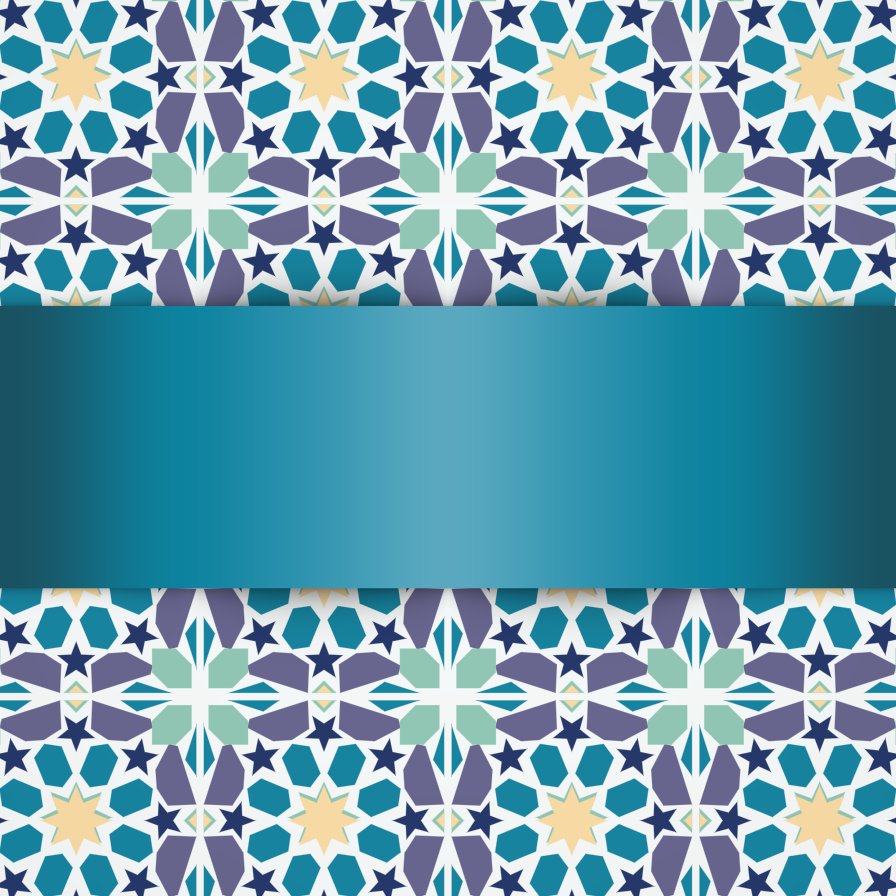
Reproduce this background procedurally as a WebGL 2 fragment shader.

```glsl
#version 300 es
precision highp float;
// Star-and-rosette mosaic of square tiles, crossed by a glossy teal band.

uniform vec2 u_resolution;
out vec4 fragColor;

const float PI = 3.14159265;
const float HALF_TILE = 0.1383;

// Signed distance to the line a-b, negative on its right-hand side
float edge(vec2 p, vec2 a, vec2 b) {
    vec2 d = normalize(b - a);
    return dot(p - a, vec2(-d.y, d.x));
}

// Star with its first tip on the x axis
float star(vec2 p, float tips, float outer, float inner) {
    float sector = PI / tips;
    float angle = abs(mod(atan(p.y, p.x) + sector, 2.0 * sector) - sector);
    vec2 q = length(p) * vec2(cos(angle), sin(angle));
    return edge(q, inner * vec2(cos(sector), sin(sector)), vec2(outer, 0.0));
}

// Long hexagon pointing along the given angle
float hexagon(vec2 p, float angle, float halfWidth, float reach, float slope) {
    vec2 axis = vec2(cos(angle), sin(angle));
    float u = abs(dot(p, axis));
    float v = abs(dot(p, vec2(-axis.y, axis.x)));
    return max(v - halfWidth, (u + slope * v - reach) / length(vec2(1.0, slope)));
}

// Large piece beside each small star
float shield(vec2 p) {
    float d = edge(p, vec2(0.97, 0.13), vec2(0.74, 0.12));
    d = max(d, edge(p, vec2(0.74, 0.12), vec2(0.65, 0.26)));
    d = max(d, edge(p, vec2(0.65, 0.26), vec2(0.64, 0.41)));
    d = max(d, edge(p, vec2(0.64, 0.41), vec2(0.75, 0.62)));
    d = max(d, edge(p, vec2(0.75, 0.62), vec2(0.82, 0.60)));
    return max(d, edge(p, vec2(0.82, 0.60), vec2(0.97, 0.13)));
}

// Thin triangle beside the tile border
float sliver(vec2 p) {
    float d = edge(p, vec2(0.97, 0.36), vec2(0.88, 0.49));
    return max(max(d, edge(p, vec2(0.88, 0.49), vec2(0.97, 0.77))), p.x - 0.97);
}

// Smooth coverage of a distance given in tile units
float fill(float d) {
    float w = 0.8 / (min(u_resolution.x, u_resolution.y) * HALF_TILE);
    return smoothstep(w, -w, d);
}

vec3 mosaic(vec2 uv) {
    vec3 teal = vec3(0.09, 0.52, 0.63);
    vec3 navy = vec3(0.15, 0.22, 0.42);
    vec3 purple = vec3(0.41, 0.40, 0.56);
    vec3 mint = vec3(0.57, 0.78, 0.71);
    vec3 cream = vec3(0.98, 0.86, 0.65);

    // Fold the tile to one octant, then to half of it for the star ring
    vec2 tile = mod((uv - vec2(0.085, 0.914)) / HALF_TILE + 1.0, 2.0) - 1.0;
    vec2 p = abs(tile);
    p = vec2(max(p.x, p.y), min(p.x, p.y));
    float angle = PI / 8.0 - abs(PI / 8.0 - atan(p.y, p.x));
    vec2 ring = length(p) * vec2(cos(angle), sin(angle));

    vec3 color = vec3(0.965, 0.975, 0.975);
    color = mix(color, purple, fill(shield(p)));
    color = mix(color, teal, fill(sliver(p)));
    color = mix(color, mint, fill(hexagon(p - 0.772, PI / 4.0, 0.136, 0.226, 1.0)));

    // Petals and small stars circling the tile centre
    vec2 petal = ring - 0.48 * vec2(cos(PI / 8.0), sin(PI / 8.0));
    color = mix(color, teal, fill(hexagon(petal, PI / 8.0, 0.12, 0.19, 0.6)));
    vec2 small = vec2(0.715 - ring.x, ring.y);
    color = mix(color, navy, fill(star(small, 5.0, 0.16, 0.068)));

    // Split diamonds where tiles meet
    float diamond = (1.0 - p.x + p.y - 0.13) * 0.707;
    color = mix(color, mint, fill(max(diamond, p.x - 0.97)));
    color = mix(color, cream, fill(max(diamond + 0.025, p.x - 0.97)));

    // Central star with a mint rim at its upper side
    color = mix(color, mint, fill(star(tile - vec2(0.0, 0.025), 8.0, 0.29, 0.165)));
    return mix(color, cream, fill(star(tile, 8.0, 0.285, 0.155)));
}

// Mirrored metallic gradient of the band
vec3 bandColor(float x) {
    float t = abs(x - 0.5) * 2.0;
    vec3 color = mix(vec3(0.35, 0.66, 0.75), vec3(0.19, 0.58, 0.69), smoothstep(0.0, 0.36, t));
    color = mix(color, vec3(0.05, 0.51, 0.62), smoothstep(0.26, 0.62, t));
    return mix(color, vec3(0.10, 0.32, 0.38), smoothstep(0.58, 1.0, t));
}

void main() {
    vec2 uv = gl_FragCoord.xy / u_resolution;
    vec3 color = mosaic(uv);
    color *= 1.0 - 0.06 * dot(uv - 0.5, uv - 0.5);

    // Scalloped shadow along both band edges
    float gap = abs(uv.y - 0.501) - 0.1575;
    float x = abs(uv.x - 0.5);
    float scallop = sqrt(abs(sin(x * PI / 0.29))) * smoothstep(0.42, 0.2, x);
    float depth = 0.006 + 0.012 * scallop;
    color *= 1.0 - (0.25 + 0.2 * scallop) * exp(-max(gap, 0.0) / depth);

    float w = 0.7 / u_resolution.y;
    color = mix(color, bandColor(uv.x), smoothstep(w, -w, gap));
    fragColor = vec4(color, 1.0);
}
```
